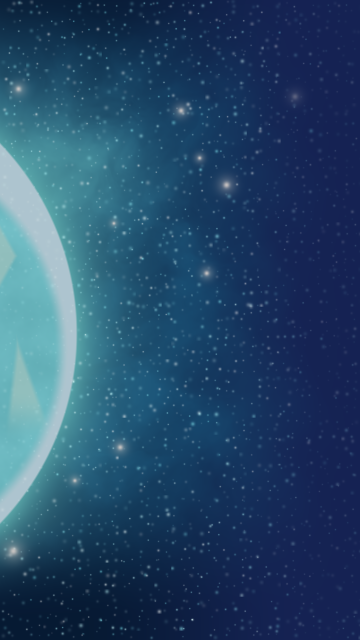
Write a WebGL 2 fragment shader that draws this background.

```glsl
#version 300 es
precision highp float;

uniform vec2 u_resolution;
out vec4 fragColor;

// Lengths are fractions of the canvas height
const vec2 PLANET_CENTER = vec2(-0.3075, 0.479);
const float PLANET_RADIUS = 0.4275;
const vec2 INNER_CENTER = vec2(-0.226, 0.453);
const float INNER_RADIUS = 0.324;
const float GLOW_REACH = 0.055;
const vec2 PLUME_CENTER = vec2(0.11, 0.74);
const vec2 PLUME_SIZE = vec2(0.13, 0.11);

const vec3 ABYSS = vec3(0.025, 0.10, 0.20);
const vec3 NAVY = vec3(0.082, 0.135, 0.325);
const vec3 HAZE_BLUE = vec3(0.09, 0.31, 0.46);
const vec3 GLOW_TEAL = vec3(0.37, 0.68, 0.68);
const vec3 RIM_PALE = vec3(0.68, 0.77, 0.81);
const vec3 SEA_TEAL = vec3(0.42, 0.72, 0.75);
const vec3 LAND_PALE = vec3(0.62, 0.76, 0.74);
const vec3 STAR_COOL = vec3(0.42, 0.82, 0.86);
const vec3 STAR_WARM = vec3(0.86, 0.82, 0.80);

// Large soft lights: position and radius
const int LIGHT_COUNT = 10;
const vec3 LIGHTS[LIGHT_COUNT] = vec3[](
    vec3(0.283, 0.827, 0.010), vec3(0.354, 0.711, 0.012),
    vec3(0.461, 0.849, 0.011), vec3(0.323, 0.573, 0.009),
    vec3(0.188, 0.301, 0.010), vec3(0.029, 0.861, 0.010),
    vec3(0.021, 0.139, 0.015), vec3(0.117, 0.249, 0.007),
    vec3(0.312, 0.753, 0.007), vec3(0.178, 0.651, 0.006));

vec3 hash3(vec2 p) {
    vec3 q = fract(p.xyx * vec3(0.1031, 0.1030, 0.0973));
    q += dot(q, q.yxz + 33.33);
    return fract((q.xxy + q.yzz) * q.zyx);
}

float valueNoise(vec2 p) {
    vec2 i = floor(p), f = fract(p);
    f = f * f * (3.0 - 2.0 * f);
    float low = mix(hash3(i).x, hash3(i + vec2(1, 0)).x, f.x);
    float high = mix(hash3(i + vec2(0, 1)).x, hash3(i + vec2(1, 1)).x, f.x);
    return mix(low, high, f.y);
}

float fbm(vec2 p) {
    float sum = 0.0, amplitude = 0.5;
    for (int i = 0; i < 5; i++) {
        sum += amplitude * valueNoise(p);
        p = mat2(1.6, 1.2, -1.2, 1.6) * p + 7.3;
        amplitude *= 0.5;
    }
    return sum;
}

float softDisc(float dist, float radius) {
    return exp(-dist * dist / (radius * radius));
}

vec3 nebula(vec2 p, float planetDist) {
    float cloud = fbm(p * 6.0 + 2.0);
    float wisps = fbm(p * 13.0 + cloud * 2.0);
    float band = smoothstep(0.03, 0.32, p.y) * (1.0 - smoothstep(0.78, 1.04, p.y));
    float leftward = 1.0 - smoothstep(0.20, 0.51, p.x + 0.12 * (cloud - 0.5));
    vec3 color = mix(ABYSS, NAVY, smoothstep(0.12, 0.48, p.x));
    color = mix(color, HAZE_BLUE, clamp(band * leftward * (0.45 + 0.9 * wisps), 0.0, 1.0));

    // Light scattered around the planet, with a broad plume above it
    float halo = 0.85 * exp(-max(planetDist, 0.0) / GLOW_REACH);
    halo *= smoothstep(0.03, 0.19, p.y) * (0.75 + 0.5 * cloud);
    float plume = softDisc(length((p - PLUME_CENTER) / PLUME_SIZE), 1.0);
    plume *= 0.15 + 0.65 * wisps;
    return mix(color, GLOW_TEAL, clamp(halo + plume * (1.0 - halo), 0.0, 1.0));
}

vec3 planetSurface(vec2 p) {
    float innerDist = length(p - INNER_CENTER) - INNER_RADIUS;
    vec3 sea = SEA_TEAL + 0.12 * (fbm(p * 14.0) - 0.5);
    // Slanted pale facets narrowing upward
    float facet = abs(p.x - 0.035 + 0.12 * (p.y - 0.40)) - 0.24 * (0.458 - p.y);
    float land = (1.0 - smoothstep(-0.004, 0.006, facet)) * smoothstep(0.31, 0.39, p.y);
    float upper = abs(p.y - 0.60) + 1.8 * p.x - 0.045;
    land = max(land, 1.0 - smoothstep(-0.008, 0.008, upper));
    sea = mix(sea, LAND_PALE, 0.75 * land);
    return mix(sea, RIM_PALE, smoothstep(-0.014, 0.010, innerDist));
}

vec3 stars(vec2 p) {
    vec3 light = vec3(0.0);
    float field = 1.0 - 0.65 * smoothstep(0.30, 0.53, p.x);
    for (int layer = 0; layer < 4; layer++) {
        float scale = 14.0 * pow(1.75, float(layer));
        vec2 cell = floor(p * scale);
        vec3 place = hash3(cell + 31.0 * float(layer));
        vec3 kind = hash3(cell + 97.0 + 17.0 * float(layer));
        float dist = length(fract(p * scale) - mix(vec2(0.2), vec2(0.8), place.xy)) / scale;
        float radius = mix(0.0012, 0.0032, kind.x * kind.x);
        float strength = step(0.45, place.z) * mix(0.12, 0.60, kind.y * kind.y);
        light += mix(STAR_COOL, STAR_WARM, kind.z) * strength * softDisc(dist, radius);
    }
    return light * field;
}

void main() {
    vec2 p = gl_FragCoord.xy / u_resolution.y;
    float edge = max(0.002, 1.0 / u_resolution.y);
    float planetDist = length(p - PLANET_CENTER) - PLANET_RADIUS;
    float planetMask = 1.0 - smoothstep(-edge, edge, planetDist);
    vec3 color = mix(nebula(p, planetDist), planetSurface(p), planetMask);
    color += stars(p) * (1.0 - color) * (1.0 - 0.6 * planetMask);

    // Bright cores inside faint wide discs
    for (int i = 0; i < LIGHT_COUNT; i++) {
        float dist = length(p - LIGHTS[i].xy), radius = LIGHTS[i].z;
        float fade = 1.0 - 0.6 * smoothstep(0.36, 0.46, LIGHTS[i].x);
        float bloom = 0.32 * softDisc(dist, radius * 1.2) + 0.55 * softDisc(dist, radius * 0.4);
        color = mix(color, STAR_WARM, bloom * fade);
    }
    fragColor = vec4(color, 1.0);
}
```
